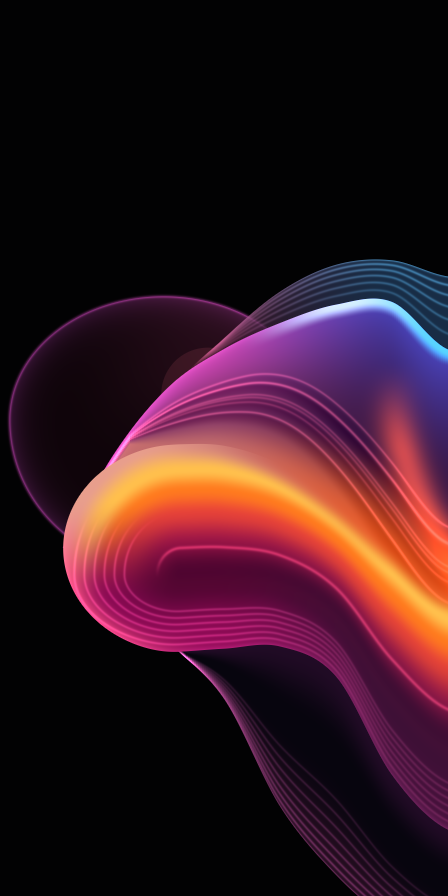
Reproduce this background procedurally as a Shadertoy shader.

```glsl
// Smooth height curve through nine evenly spaced knots
float curve(float x, float k[9]) {
    float s = clamp(x, 0.0, 0.9999) * 8.0;
    int i = int(s);
    float t = fract(s);
    float a = k[max(i - 1, 0)], b = k[i], c = k[i + 1], d = k[min(i + 2, 8)];
    return b + 0.5 * t * (c - a + t * (2.0 * a - 5.0 * b + 4.0 * c - d + t * (3.0 * (b - c) + d - a)));
}

// Field value turned into distance in canvas widths
float toDistance(float f) {
    return f / max(length(vec2(dFdx(f), dFdy(f))) * iResolution.x, 1e-4);
}

float inside(float f) {
    return clamp(toDistance(f) * iResolution.x + 0.5, 0.0, 1.0);
}

float thread(float f, float width) {
    float d = toDistance(f) / width;
    return exp(-d * d);
}

void mainImage(out vec4 fragColor, in vec2 fragCoord) {
    vec2 p = fragCoord / iResolution.xy * vec2(1.0, 2.0);
    float x = p.x, y = p.y;
    float right = smoothstep(0.45, 0.9, x);

    float veilTop = curve(x, float[9](0.4, 0.6, 0.9, 1.12, 1.245, 1.349, 1.409, 1.419, 1.383));
    float bodyTop = curve(x, float[9](0.54, 0.75, 0.98, 1.135, 1.221, 1.279, 1.32, 1.326, 1.22));
    float lobeTop = curve(x, float[9](1.008, 1.008, 1.008, 1.008, 1.005, 0.964, 0.885, 0.786, 0.685));
    float lobeBase = curve(x, float[9](0.544, 0.544, 0.544, 0.544, 0.552, 0.557, 0.49, 0.27, 0.148));
    float tailEdge = curve(x, float[9](0.9, 0.8, 0.7, 0.568, 0.44, 0.2, 0.047, -0.06, -0.13));
    float lobeMid = 0.5 * (lobeTop + lobeBase);

    vec3 col = vec3(0.009, 0.008, 0.011);

    // Dark glassy bubble
    vec2 b = (p - vec2(0.365, 1.0625)) / vec2(0.344, y > 1.0625 ? 0.276 : 0.333);
    float bubble = 1.0 - length(b);
    float bubbleDepth = toDistance(bubble);
    vec3 glass = mix(vec3(0.055, 0.015, 0.035), vec3(0.14, 0.045, 0.09), smoothstep(0.1, 0.5, x) * smoothstep(0.9, 1.2, y));
    glass += vec3(0.16, 0.06, 0.17) * exp(-max(bubbleDepth, 0.0) / 0.03);
    float disc = 0.104 - length(p - vec2(0.464, 1.12));
    glass += inside(disc) * vec3(0.1, 0.045, 0.05);
    col = mix(col, glass, inside(bubble));
    col += thread(bubble, 0.0035) * vec3(0.3, 0.1, 0.27);

    // Upper veil with fanned threads
    float veilMask = inside(veilTop - y) * smoothstep(0.42, 0.5, x) * step(lobeMid, y);
    vec3 veilTint = mix(vec3(0.25, 0.09, 0.17), vec3(0.12, 0.23, 0.36), right);
    col = mix(col, veilTint, veilMask * 0.75);
    vec3 veilThread = mix(vec3(0.42, 0.2, 0.3), vec3(0.25, 0.5, 0.62), right);
    for (int i = 0; i < 6; i++) {
        float t = float(i) / 6.0;
        col += veilMask * thread(y - mix(veilTop, bodyTop, t * (0.65 + 0.35 * t)), 0.003) * veilThread * (0.65 - 0.4 * t);
    }

    // Violet body
    float bodyMask = inside(bodyTop - y) * step(lobeMid, y) * smoothstep(0.13, 0.15, x);
    float f = (bodyTop - y) / max(bodyTop - lobeTop, 0.03);
    vec3 crest = mix(vec3(0.73, 0.25, 0.64), vec3(0.25, 0.17, 0.51), right);
    vec3 fold = mix(vec3(0.49, 0.19, 0.4), vec3(0.22, 0.09, 0.27), right);
    vec3 hem = mix(vec3(0.76, 0.42, 0.42), vec3(0.92, 0.36, 0.15), right);
    vec3 body = mix(crest, fold, smoothstep(0.08, 0.6, f));
    body = mix(body, hem, smoothstep(0.62, 1.05, f));
    float streak = (x - 0.88 - 0.8 * pow(max(1.12 - y, 0.0), 1.8)) / 0.045;
    body += exp(-streak * streak) * smoothstep(1.2, 0.98, y) * vec3(0.6, 0.2, 0.04);

    // Threads sweeping over the body
    float sweep = f - 0.4 * smoothstep(0.55, 1.0, x);
    for (int i = 0; i < 8; i++) {
        float t = float(i) / 7.0;
        float at = 0.34 + 0.34 * t + 0.025 * sin(float(i) * 2.4);
        body += thread(sweep - at, 0.0028) * vec3(0.24, 0.1, 0.12) * (1.0 - 0.5 * t);
        body -= 0.035 * smoothstep(0.0, 0.03, sweep - at) * smoothstep(0.14, 0.03, sweep - at);
    }

    // Icy rim along the crest
    float rimDepth = toDistance(bodyTop - y);
    float rim = smoothstep(0.53, 0.75, x) * smoothstep(0.035, 0.008, rimDepth);
    vec3 ice = mix(vec3(0.8, 0.86, 0.96), vec3(0.3, 0.74, 0.92), smoothstep(0.78, 0.98, x));
    body = mix(body, ice, rim * 0.95);
    body += vec3(0.05, 0.13, 0.3) * right * exp(-max(rimDepth, 0.0) / 0.06);
    body += vec3(0.2, 0.08, 0.17) * exp(-max(rimDepth, 0.0) / 0.012) * (1.0 - right);
    col = mix(col, body, bodyMask);

    // Trailing veil below
    float tailMask = inside(y - tailEdge) * step(y, lobeMid) * smoothstep(0.38, 0.42, x);
    float g = (y - tailEdge) / max(lobeBase - tailEdge, 0.015);
    vec3 tail = mix(vec3(0.15, 0.055, 0.13), vec3(0.028, 0.018, 0.055), smoothstep(0.0, 0.5, g));
    tail += vec3(0.1, 0.025, 0.09) * smoothstep(0.65, 1.0, g);
    for (int i = 0; i < 8; i++) {
        float t = float(i) / 7.0;
        tail += thread(g - 0.38 * t * (0.6 + 0.4 * t), 0.0027) * vec3(0.28, 0.12, 0.23) * (1.0 - 0.6 * t);
    }
    col = mix(col, tail, tailMask);

    // Glowing lobe: rounded at the left, flowing down to the right
    float v = (y - lobeMid) / (0.5 * (lobeTop - lobeBase));
    float a = min(x - 0.404, 0.0) / 0.263;
    float lobe = 1.0 - length(vec2(a, v));
    float e = length(vec2(a, (v + 0.25) / (v > -0.25 ? 1.25 : 0.75)));
    vec3 fire = mix(vec3(0.32, 0.02, 0.19), vec3(0.76, 0.11, 0.32), smoothstep(0.0, 0.24, e));
    fire = mix(fire, vec3(0.93, 0.27, 0.22), smoothstep(0.2, 0.47, e));
    fire = mix(fire, vec3(1.0, 0.48, 0.12), smoothstep(0.45, 0.66, e));
    fire = mix(fire, vec3(1.0, 0.75, 0.3), smoothstep(0.64, 0.8, e));
    fire = mix(fire, mix(vec3(0.91, 0.62, 0.55), hem, right), smoothstep(0.8, 1.0, e));
    vec3 wine = mix(vec3(0.31, 0.02, 0.19), vec3(0.55, 0.04, 0.33), smoothstep(0.1, 0.75, e));
    wine = mix(wine, vec3(0.93, 0.3, 0.48), smoothstep(0.65, 1.02, e) * smoothstep(0.48, 0.15, x));
    wine = mix(wine, vec3(0.22, 0.07, 0.21), right * 0.85);
    float heat = smoothstep(-0.5, 0.5, v);
    vec3 glow = mix(wine, fire, heat);

    // Nested rings and the bright inner crease
    for (int i = 0; i < 6; i++) {
        float ring = thread(e - 0.48 - 0.085 * float(i), 0.003);
        glow += ring * vec3(0.2, 0.09, 0.14) * smoothstep(0.35, -0.2, v) * (1.0 - 0.4 * right);
    }
    glow += thread(e - 0.2, 0.004) * vec3(0.3, 0.12, 0.15) * smoothstep(-0.3, 0.0, v);
    float lobeDepth = max(toDistance(lobe), 0.0);
    glow += exp(-lobeDepth / 0.008) * vec3(0.18, 0.07, 0.14) * (1.0 - heat);
    float hemFade = mix(1.0, smoothstep(0.0, 0.055, lobeDepth), step(0.0, v) * smoothstep(0.28, 0.65, x));
    col = mix(col, glow, inside(lobe) * hemFade);

    fragColor = vec4(clamp(col, 0.0, 1.0), 1.0);
}
```
